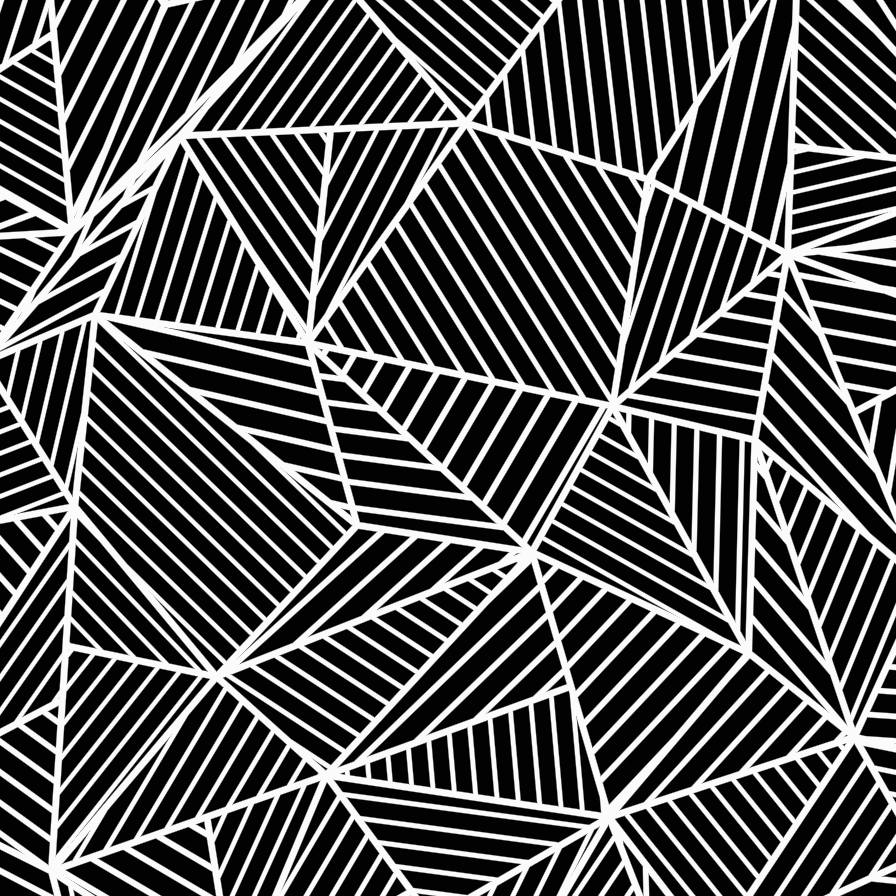
Give the GLSL for this pattern, as a WebGL 1 fragment shader.

```glsl
precision highp float;
// Irregular mosaic of black triangles and quads, each hatched with white stripes.

uniform vec2 u_resolution;

// Lengths are fractions of the canvas side.
const vec3 BLACK = vec3(0.008);
const vec3 WHITE = vec3(0.985);
const float CELLS = 4.4;          // mesh cells across the canvas
const float JITTER = 0.86;        // vertex scatter in cells, must stay below 1
const float MESH_ANGLE = 0.45;
const float SEAM_WIDTH = 0.0078;
const float PITCH_MIN = 0.021;
const float PITCH_MAX = 0.030;
const float STRIPE_SHARE = 0.238; // white part of one pitch
const float MAX_TURN = 0.2;       // stripe deviation from its guiding edge
const float MERGE_CHANCE = 0.22;  // convex cells left as a quad
const float SPLIT_AREA = 0.031;   // larger triangles are cut in two
const float EDGE_SOFTNESS = 1.3;  // antialiasing ramp in pixels
const vec2 SEED = vec2(37.0, 91.0);

vec2 hash2(vec2 p) {
  vec3 q = fract(p.xyx * vec3(0.1031, 0.1030, 0.0973));
  q += dot(q, q.yzx + 33.33);
  return fract((q.xx + q.yz) * q.zy);
}

float cross2(vec2 a, vec2 b) { return a.x * b.y - a.y * b.x; }

mat2 rotation(float angle) {
  float c = cos(angle), s = sin(angle);
  return mat2(c, s, -s, c);
}

float segmentDistance(vec2 p, vec2 a, vec2 b) {
  vec2 ab = b - a;
  float t = clamp(dot(p - a, ab) / max(dot(ab, ab), 1e-8), 0.0, 1.0);
  return length(p - a - ab * t);
}

bool insideTriangle(vec2 p, vec2 a, vec2 b, vec2 c) {
  float side = sign(cross2(b - a, c - a));
  float ab = side * cross2(b - a, p - a);
  float bc = side * cross2(c - b, p - b);
  float ca = side * cross2(a - c, p - c);
  return min(ab, min(bc, ca)) >= -1e-6;
}

bool separates(vec2 a, vec2 b, vec2 p, vec2 q) {
  return cross2(b - a, p - a) * cross2(b - a, q - a) < 0.0;
}

vec2 meshVertex(vec2 cell) {
  return (cell + 0.5 + (hash2(cell + SEED) - 0.5) * JITTER) / CELLS;
}

// Signed distance to stripes running roughly along the given direction.
float stripeDistance(vec2 p, vec2 along, vec2 id) {
  vec2 rnd = hash2(id + 17.0);
  vec2 shape = hash2(id + 53.0);
  float pitch = mix(PITCH_MIN, PITCH_MAX, shape.x);
  vec2 dir = rotation((rnd.x * 2.0 - 1.0) * MAX_TURN) * normalize(along);
  float offset = abs(fract(cross2(dir, p) / pitch + rnd.y) - 0.5);
  return (offset - 0.5 * STRIPE_SHARE) * pitch;
}

// Triangle on the diagonal a-b with its tip at c, cut in two when large.
void addTriangle(vec2 p, vec2 a, vec2 b, vec2 c, vec2 along, vec2 id,
                 bool canSplit, inout float seam, inout float stripe) {
  seam = min(seam, min(segmentDistance(p, a, c), segmentDistance(p, b, c)));
  bool split = canSplit && 0.5 * abs(cross2(b - a, c - a)) > SPLIT_AREA;
  vec2 cut = mix(a, b, mix(0.35, 0.65, hash2(id + 71.0).x));
  if (split) seam = min(seam, segmentDistance(p, c, cut));
  if (insideTriangle(p, a, b, c)) {
    bool farHalf = split && insideTriangle(p, cut, b, c);
    stripe = farHalf ? stripeDistance(p, c - b, id + 0.37)
                     : stripeDistance(p, along, id);
  }
}

// Mesh cell: a jittered quad, usually divided along a valid diagonal.
void addCell(vec2 p, vec2 cell, inout float seam, inout float stripe) {
  vec2 a = meshVertex(cell);
  vec2 b = meshVertex(cell + vec2(1.0, 0.0));
  vec2 c = meshVertex(cell + vec2(1.0, 1.0));
  vec2 d = meshVertex(cell + vec2(0.0, 1.0));
  vec2 id = cell + SEED * 2.0;
  vec2 choice = hash2(id + 5.0);
  float guide = hash2(id + 29.0).x;

  bool acValid = separates(a, c, b, d);
  bool bdValid = separates(b, d, a, c);
  bool useAC = acValid && (!bdValid || choice.x < 0.5);
  bool merged = acValid && bdValid && choice.y < MERGE_CHANCE;

  vec2 start = useAC ? a : b;
  vec2 end = useAC ? c : d;
  vec2 tip1 = useAC ? b : a;
  vec2 tip2 = useAC ? d : c;
  vec2 along1 = guide < 0.75 ? tip1 - start : end - start;
  vec2 along2 = merged ? along1 : tip2 - start;
  vec2 id2 = merged ? id : id + 0.61;

  if (!merged) seam = min(seam, segmentDistance(p, start, end));
  addTriangle(p, start, end, tip1, along1, id, !merged, seam, stripe);
  addTriangle(p, start, end, tip2, along2, id2, !merged, seam, stripe);
}

void main() {
  float side = min(u_resolution.x, u_resolution.y);
  vec2 p = rotation(MESH_ANGLE) * (gl_FragCoord.xy / side);
  vec2 home = floor(p * CELLS);

  // Only these four jittered cells can reach the point.
  float seam = 1.0, stripe = 1.0;
  for (int y = -1; y <= 0; y++)
    for (int x = -1; x <= 0; x++)
      addCell(p, home + vec2(float(x), float(y)), seam, stripe);

  float dist = min(seam - 0.5 * SEAM_WIDTH, stripe);
  float ink = clamp(0.5 - dist * side / EDGE_SOFTNESS, 0.0, 1.0);
  gl_FragColor = vec4(mix(BLACK, WHITE, ink), 1.0);
}
```
